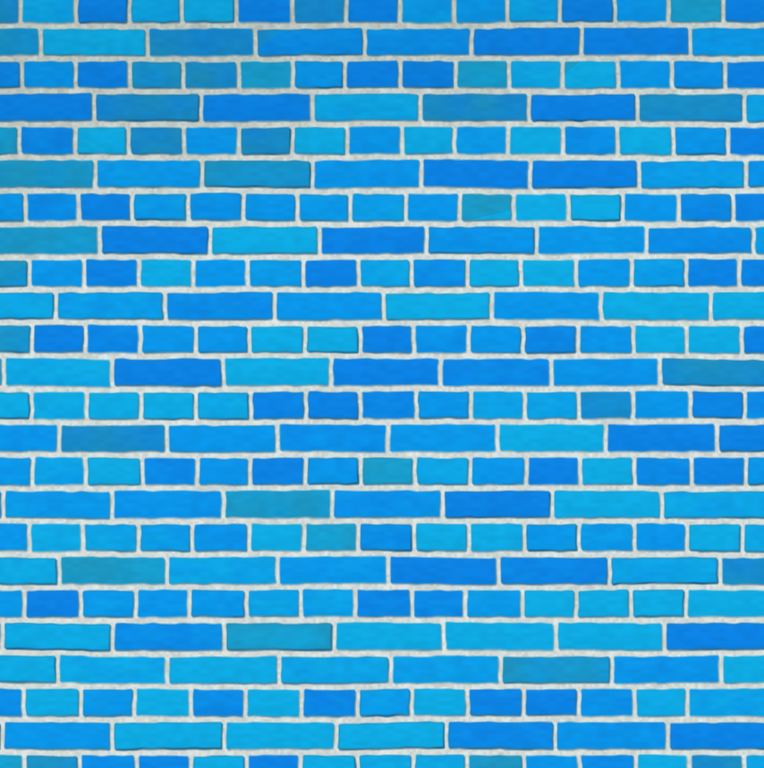
Reproduce this texture procedurally as a Shadertoy shader.

```glsl
// Glazed blue brick wall: courses of short headers alternate with long stretchers.
// Each pixel finds its course and brick, then a rounded-box distance gives the
// glaze, its shadowed rim and the pale mortar; hashes and noise add the wear.

const float COURSE_HEIGHT = 0.04303;
const float TOP_COURSE = 0.0326;            // visible part of the first course
const float PITCH_TOP = 0.1415;             // stretcher length at the top
const float PITCH_BOTTOM = 0.1452;          // and at the bottom
const vec2 JOINT = vec2(0.0066, 0.0086);    // mortar widths
const float CORNER = 0.0022;
const float SOFTNESS = 0.0012;
const float JOINT_JITTER = 0.0035;
const vec2 SHADOW_SHIFT = vec2(0.0013, -0.0019);
const float DOUBLED_COURSE = 20.0;          // second of two stretcher courses
const float UNSHIFTED_COURSE = 5.0;         // stacks on the stretchers above

const vec3 AZURE = vec3(0.045, 0.585, 0.91);
const vec3 DEEP = vec3(0.05, 0.51, 0.89);
const vec3 CYAN = vec3(0.06, 0.665, 0.89);
const vec3 TEAL = vec3(0.13, 0.57, 0.72);
const vec3 MORTAR = vec3(0.83, 0.86, 0.85);
const vec3 OLD_MORTAR = vec3(0.69, 0.72, 0.69);
const vec3 SHADOW = vec3(0.12, 0.31, 0.42);

float hash(vec2 p) {
    vec3 q = fract(p.xyx * 0.1031);
    q += dot(q, q.yzx + 33.33);
    return fract((q.x + q.y) * q.z);
}

float noise(vec2 p) {
    vec2 i = floor(p), f = fract(p);
    f = f * f * (3.0 - 2.0 * f);
    return mix(mix(hash(i), hash(i + vec2(1, 0)), f.x),
               mix(hash(i + vec2(0, 1)), hash(i + vec2(1, 1)), f.x), f.y);
}

float roundedBox(vec2 p, vec2 halfSize) {
    vec2 q = abs(p) - halfSize + CORNER;
    return length(max(q, 0.0)) + min(max(q.x, q.y), 0.0) - CORNER;
}

float jointX(float k, float row, float start, float pitch) {
    return start + k * pitch + (hash(vec2(k + 40.0, row + 11.0)) - 0.5) * JOINT_JITTER;
}

void mainImage(out vec4 fragColor, in vec2 fragCoord) {
    vec2 uv = fragCoord / iResolution.xy;
    float aa = SOFTNESS + 0.6 / iResolution.y;

    // Uneven laying: slow bowing plus ragged edges
    vec2 p = uv;
    p += (vec2(noise(uv * 75.0), noise(uv * 75.0 + 31.0)) - 0.5) * 0.0018;
    p.y += (noise(uv * vec2(7.0, 23.0) + 9.0) - 0.5) * 0.0022;

    // Course and its bond
    float depth = (1.0 - p.y - TOP_COURSE) / COURSE_HEIGHT + 1.0;
    float row = floor(depth);
    float course = row + step(DOUBLED_COURSE, row);
    bool header = mod(course, 2.0) < 0.5;
    float pitch = mix(PITCH_TOP, PITCH_BOTTOM, row / 23.0);
    float start;
    if (header) {
        pitch *= 0.5;
        start = 0.027 + 0.014 * smoothstep(4.0, 9.0, row) - 0.009 * smoothstep(14.0, 18.0, row);
    } else {
        bool shifted = mod(course, 4.0) > 2.0 || row == UNSHIFTED_COURSE;
        start = 0.0755 - 0.0235 * (1.0 - smoothstep(5.0, 10.0, row));
        start -= shifted ? 0.5 * pitch : 0.0;
    }

    // Brick between its two joints
    float k = floor((p.x - start) / pitch + 0.5);
    float column = p.x < jointX(k, row, start, pitch) ? k - 1.0 : k;
    float left = jointX(column, row, start, pitch);
    float right = jointX(column + 1.0, row, start, pitch);
    if (header && (row == 18.0 || row == 21.0) && column > 11.5) {  // long end brick
        left = jointX(12.0, row, start, pitch);
        right = left + 2.0 * pitch;
        column = 12.0;
    }
    vec2 id = vec2(column + 20.0, row + 3.0);
    float pick = hash(id), wear = hash(id + 57.0);

    vec2 size = vec2(right - left, COURSE_HEIGHT);
    vec2 local = vec2(p.x - 0.5 * (left + right), (0.5 - fract(depth)) * COURSE_HEIGHT);
    local.y += local.x * (hash(id + 91.0) - 0.5) * 0.022;
    vec2 halfSize = 0.5 * (size - JOINT) - vec2(0.0, 0.0006) * wear;
    float d = roundedBox(local, halfSize);
    float shadowD = roundedBox(local - SHADOW_SHIFT, halfSize);

    // Mortar, grainy and older towards the top left
    float age = smoothstep(0.65, 1.05, uv.y + 0.18 * (0.5 - uv.x));
    float grain = noise(uv * 260.0) * 0.6 + noise(uv * 110.0) * 0.4;
    vec3 color = mix(MORTAR, OLD_MORTAR, 0.7 * age) + (grain - 0.5) * 0.15;

    // Shadow under the lower right rim
    float shade = (0.3 + 0.65 * wear) * (0.65 + 0.5 * noise(uv * 45.0));
    color = mix(color, SHADOW, shade * (1.0 - smoothstep(-aa, aa, shadowD)));

    // Glaze: a shade per brick, clouded within
    float tone = pick + 0.22 * (0.45 - uv.y) + 0.12 * (noise(uv * vec2(38.0, 70.0)) - 0.5);
    vec3 glaze = mix(DEEP, AZURE, smoothstep(0.12, 0.42, tone));
    glaze = mix(glaze, CYAN, smoothstep(0.45, 0.78, tone));
    float stain = step(0.9 - 0.4 * age * (1.0 - uv.x), hash(id + 23.0));
    glaze = mix(glaze, TEAL, stain * (0.35 + 0.5 * noise(uv * 30.0)));
    glaze *= 0.97 + 0.06 * noise(uv * vec2(90.0, 190.0)) - 0.05 * age;
    glaze += 0.02 * local.y / COURSE_HEIGHT;
    glaze = mix(glaze, SHADOW, 0.28 * smoothstep(-0.0028, 0.0, d) * wear);
    color = mix(color, glaze, 1.0 - smoothstep(-aa, aa, d));

    fragColor = vec4(clamp(color, 0.0, 1.0), 1.0);
}
```
